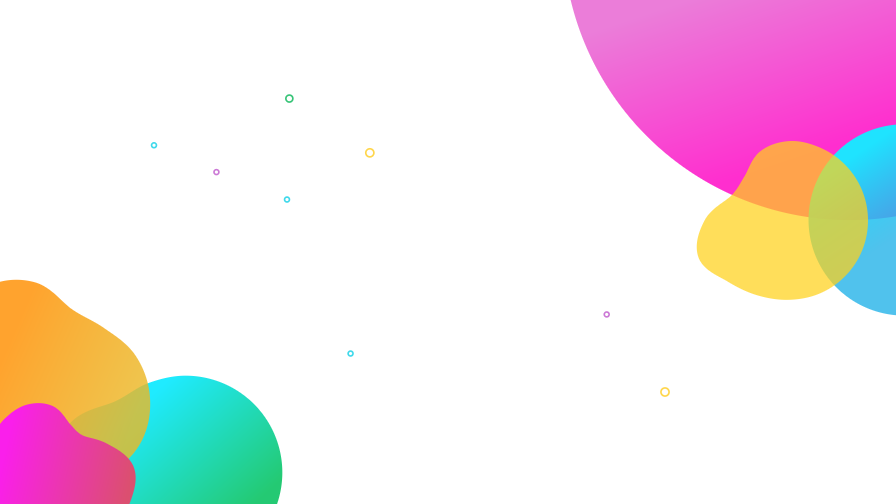
This background is drawn by a WebGL 1 fragment shader. Its source:

```glsl
precision highp float;
// Soft organic blobs with gradients in two corners of a white canvas, with a few
// tiny rings between them. Each blob is a polar curve, smoothly interpolated from
// 16 radii; layers are blended back to front on a 16 by 9 unit plane.

uniform vec2 u_resolution;

#define CANVAS vec2(16.0, 9.0)
#define RING_HALF_WIDTH 0.015
#define SMALL_RING 0.043
#define LARGE_RING 0.072
#define YELLOW_ALPHA 0.72
#define ORANGE_FADE 0.81
#define BLUE_FADE 0.80

const float TAU = 6.283185;

// Catmull-Rom weight of a sample at distance x
float splineWeight(float x) {
    x = abs(x);
    if (x < 1.0) return (1.5 * x - 2.5) * x * x + 1.0;
    if (x < 2.0) return ((2.5 - 0.5 * x) * x - 4.0) * x + 2.0;
    return 0.0;
}

// Radius of the closed curve at an angle, counter-clockwise from the right
float curveRadius(float angle, mat4 radii) {
    float t = angle / TAU * 16.0;
    float radius = 0.0;
    for (int i = 0; i < 4; i++) {
        for (int j = 0; j < 4; j++) {
            float offset = mod(t - float(i * 4 + j) + 8.0, 16.0) - 8.0;
            radius += radii[i][j] * splineWeight(offset);
        }
    }
    return radius;
}

// Approximate signed distance to a blob, corrected by the slope of its radius
float blob(vec2 p, float size, mat4 radii) {
    float angle = atan(p.y, p.x + 1e-5);
    float r = curveRadius(angle, radii);
    float slope = (curveRadius(angle + 0.01, radii) - r) / (0.01 * r);
    return (length(p) - size * r) / sqrt(1.0 + slope * slope);
}

float circle(vec2 p, float radius) {
    return length(p) - radius;
}

// Nearest ring of a trail; bend shifts the third ring off the straight step
float ringTrail(vec2 p, vec2 start, vec2 stride, vec2 bend, float count, float radius) {
    float d = 1e3;
    for (int i = 0; i < 3; i++) {
        float k = float(i);
        if (k >= count) break;
        vec2 center = start + k * stride + 0.5 * k * (k - 1.0) * bend;
        d = min(d, abs(circle(p - center, radius)) - RING_HALF_WIDTH);
    }
    return d;
}

// Position along a linear gradient, from 0 to 1
float ramp(vec2 p, vec2 from, vec2 to) {
    vec2 axis = to - from;
    return clamp(dot(p - from, axis) / dot(axis, axis), 0.0, 1.0);
}

void paint(inout vec3 color, float d, vec3 ink, float alpha) {
    float pixel = CANVAS.y / u_resolution.y;
    color = mix(color, ink, alpha * clamp(0.5 - d / pixel, 0.0, 1.0));
}

void main() {
    vec2 p = gl_FragCoord.xy / u_resolution * CANVAS;
    vec3 color = vec3(1.0);

    // Upper right: magenta disc, blue disc, yellow blob
    float t = ramp(p, vec2(12.29, 9.0), vec2(13.33, 5.88));
    vec3 magenta = mix(vec3(0.92, 0.49, 0.85), vec3(1.0, 0.18, 0.81), t);
    paint(color, circle(p - vec2(15.17, 10.19), 5.12), magenta, 1.0);

    t = ramp(p, vec2(15.04, 6.08), vec2(15.94, 4.73));
    vec3 blue = mix(vec3(0.12, 0.89, 1.0), vec3(0.14, 0.70, 0.91), t);
    paint(color, circle(p - vec2(16.146, 5.073), 1.708), blue, mix(1.0, BLUE_FADE, t));

    mat4 yellowRadii = mat4(1.0, 1.0, 1.0, 1.0, 1.0, 0.941, 0.787, 0.794,
                            1.06, 1.228, 1.088, 1.022, 1.0, 1.0, 1.0, 1.0);
    paint(color, blob(p - vec2(14.083, 5.063), 1.417, yellowRadii),
          vec3(1.0, 0.82, 0.10), YELLOW_ALPHA);

    // Lower left: teal, orange and pink blobs
    t = ramp(p, vec2(2.92, 2.125), vec2(4.69, 0.146));
    vec3 teal = mix(vec3(0.12, 0.92, 1.0), vec3(0.14, 0.79, 0.45), t);
    mat4 tealRadii = mat4(1.0, 1.0, 1.0, 1.0, 1.0, 1.0, 1.036, 1.30,
                          1.325, 1.2, 1.08, 1.01, 1.0, 1.0, 1.0, 1.0);
    paint(color, blob(p - vec2(3.3125, 0.5625), 1.729, tealRadii), teal, 1.0);

    t = ramp(p, vec2(0.21, 2.96), vec2(2.6, 1.92));
    vec3 orange = mix(vec3(1.0, 0.64, 0.18), vec3(0.92, 0.725, 0.15), t);
    mat4 orangeRadii = mat4(0.985, 0.93, 0.834, 0.815, 0.98, 1.03, 0.95, 0.9,
                            0.85, 0.8, 0.8, 0.75, 0.7, 0.8, 0.92, 0.99);
    paint(color, blob(p - vec2(0.625, 1.917), 2.083, orangeRadii), orange, mix(1.0, ORANGE_FADE, t));

    t = ramp(p, vec2(0.1, 0.98), vec2(2.33, 0.46));
    vec3 pink = mix(vec3(0.98, 0.12, 0.92), vec3(0.86, 0.31, 0.44), t);
    mat4 pinkRadii = mat4(1.158, 0.85, 0.625, 0.658, 0.867, 0.958, 0.967, 0.967,
                          1.0, 1.08, 1.17, 1.17, 1.17, 1.2, 1.22, 1.217);
    paint(color, blob(p - vec2(0.9375, 0.667), 1.25, pinkRadii), pink, 1.0);

    // Scattered rings, one trail per colour
    paint(color, ringTrail(p, vec2(2.75, 6.406), vec2(2.375, -0.969), vec2(-1.24, -1.781), 3.0, SMALL_RING), vec3(0.25, 0.85, 0.92), 1.0);
    paint(color, ringTrail(p, vec2(3.865, 5.927), vec2(6.969, -2.542), vec2(0.0), 2.0, SMALL_RING), vec3(0.80, 0.48, 0.84), 1.0);
    paint(color, ringTrail(p, vec2(6.604, 6.271), vec2(5.271, -4.271), vec2(0.0), 2.0, LARGE_RING), vec3(1.0, 0.84, 0.30), 1.0);
    paint(color, ringTrail(p, vec2(5.167, 7.24), vec2(0.0), vec2(0.0), 1.0, 0.062), vec3(0.22, 0.77, 0.47), 1.0);

    gl_FragColor = vec4(color, 1.0);
}
```
